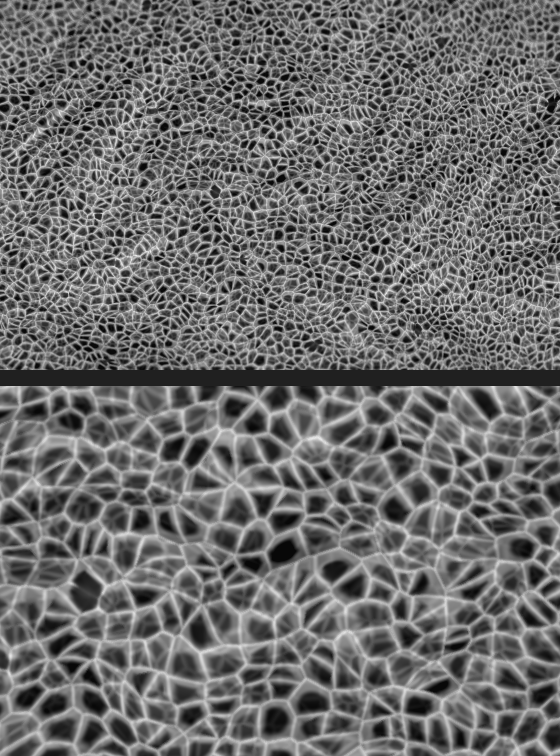
Top: the whole. Bottom: its middle third, enlarged.
Write a WebGL 2 fragment shader that draws this texture.

```glsl
#version 300 es
precision highp float;
// Porous grey foam seen at a slant under a microscope: cellular noise gives
// the pores and their thin bright walls, layered sines give the hilly relief,
// and a small disc of samples smooths edges and softens the far and near zones.

uniform vec2 u_resolution;
out vec4 fragColor;

const vec2 PORE_DENSITY = vec2(39.0, 46.0);
const float CAVITY_DENSITY = 7.0;
const int LENS_SAMPLES = 8;
const float GOLDEN_ANGLE = 2.39996;

struct Cell {
    vec2 toCentre;
    float border;
    vec2 seed;
};

vec2 hash2(vec2 p) {
    vec3 v = fract(p.xyx * vec3(0.1031, 0.1030, 0.0973));
    v += dot(v, v.yzx + 33.33);
    return fract((v.xx + v.yz) * v.zy);
}

// Nearest cell, and the distance to the wall shared with its neighbour
Cell cellAt(vec2 p) {
    vec2 base = floor(p), near = vec2(9.0), next = vec2(9.0), id = base;
    for (int y = -1; y <= 1; y++) {
        for (int x = -1; x <= 1; x++) {
            vec2 site = base + vec2(x, y);
            vec2 r = site + hash2(site) - p;
            if (dot(r, r) < dot(near, near)) {
                next = near;
                near = r;
                id = site;
            } else if (dot(r, r) < dot(next, next)) {
                next = r;
            }
        }
    }
    float gap = max(length(next - near), 0.001);
    float border = (dot(next, next) - dot(near, near)) / (2.0 * gap);
    return Cell(near, border, hash2(id + 71.7));
}

// Rolling relief with crests that run down to the right
float relief(vec2 p) {
    float height = 0.0, amplitude = 0.5;
    p = p * 5.0 + vec2(1.3, 4.1);
    for (int i = 0; i < 5; i++) {
        p += 0.55 * sin(p.yx * 1.3 + float(i) * 1.7);
        height += amplitude * sin(p.x * 0.8 + p.y) * cos(p.x * 0.6 - p.y * 0.4);
        p = mat2(0.88, 0.47, -0.47, 0.88) * p * 1.8;
        amplitude *= 0.58;
    }
    return height;
}

// Thin bright rim, sloping grey wall, and a rounded pit leaning to one side
float poreTone(Cell c) {
    float rim = 1.0 - smoothstep(0.0, 0.11, c.border);
    float bowl = min(c.border, 0.66 - length(c.toCentre));
    vec2 lean = vec2(c.seed.x - 0.5, 0.4);
    float pit = smoothstep(0.06, 0.32, bowl + 0.3 * dot(c.toCentre, lean));
    float depth = mix(0.13, 0.43, c.seed.y);
    return 0.485 + 0.23 * rim - depth * pit - 0.12 * c.toCentre.y;
}

// Rare wide cavity with a pale lip
float addCavity(float tone, Cell c) {
    float radius = mix(0.05, 0.15, c.seed.y) * step(0.72, c.seed.x);
    float d = length(c.toCentre * vec2(1.0, 1.2)) + 0.08 * (tone - 0.45);
    float hole = 1.0 - smoothstep(radius - 0.06, radius, d);
    float lip = smoothstep(0.035, 0.0, abs(d - radius - 0.015)) * step(0.01, radius);
    return mix(tone + 0.12 * lip, 0.08 + 0.2 * tone, hole);
}

float surface(vec2 p) {
    float height = relief(p);
    float slope = height - relief(p + vec2(-0.007, 0.013));
    vec2 q = p + vec2(0.01, 0.024) * height;
    q += 0.005 * sin(q.yx * vec2(47.0, 39.0) + 2.0 * sin(q * 23.0));
    q.x += 0.12 * smoothstep(1.05, 1.5, p.x);

    Cell pore = cellAt(q * PORE_DENSITY);
    float tone = poreTone(pore);

    // Finer webbing shows mostly inside the shallow pores
    Cell fine = cellAt(q * PORE_DENSITY * 1.7 + 13.0);
    float strand = 1.0 - smoothstep(0.0, 0.3, fine.border);
    float shallow = smoothstep(0.8, 0.2, pore.seed.y);
    tone += mix(0.06, 0.17, shallow) * (strand - 0.5) + 0.05 * (fine.seed.x - 0.5);

    tone = addCavity(tone, cellAt(q * CAVITY_DENSITY + 5.0));
    return tone + clamp(0.65 * slope, -0.10, 0.13) + 0.04 * height;
}

// Lens blur radius: wide at the far corners, slight at the near edge
float blurRadius(vec2 uv) {
    float corner = mix(0.45, 1.0, smoothstep(0.1, 0.4, abs(uv.x - 0.5)));
    float far = smoothstep(0.7, 1.0, uv.y) * corner;
    float close = smoothstep(0.16, 0.0, uv.y);
    return 0.0014 + 0.0034 * far + 0.0015 * close;
}

void main() {
    vec2 uv = gl_FragCoord.xy / u_resolution;
    vec2 p = gl_FragCoord.xy / u_resolution.y;
    float radius = blurRadius(uv), tone = 0.0;
    for (int i = 0; i < LENS_SAMPLES; i++) {
        float angle = float(i) * GOLDEN_ANGLE;
        float reach = radius * sqrt((float(i) + 0.5) / float(LENS_SAMPLES));
        tone += surface(p + reach * vec2(cos(angle), sin(angle)));
    }
    tone /= float(LENS_SAMPLES);

    // A little dimmer toward the far edge
    tone += 0.01 - 0.04 * smoothstep(0.75, 1.0, uv.y);
    fragColor = vec4(vec3(clamp(tone, 0.03, 0.97)), 1.0);
}
```
